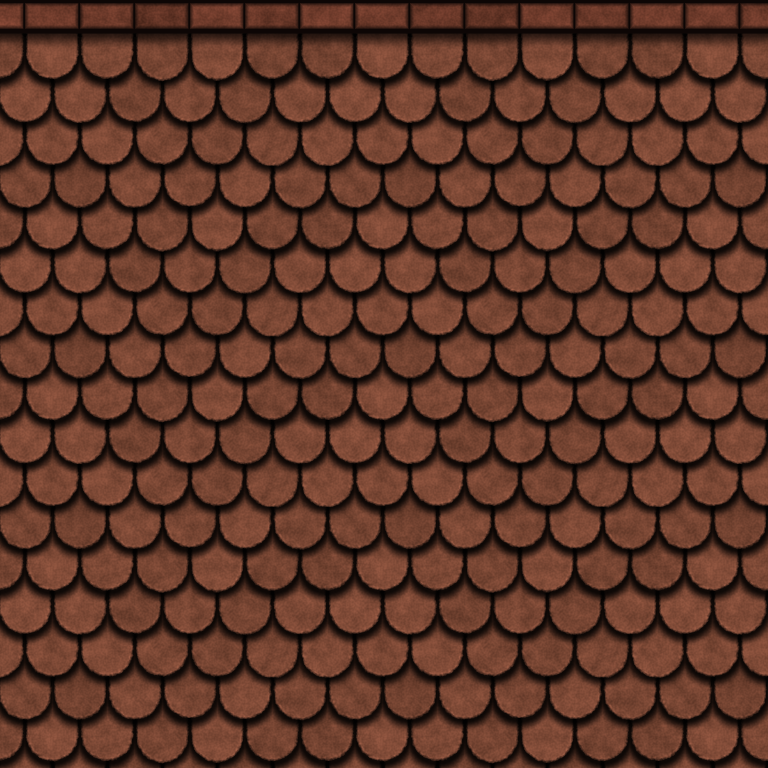
Write a Shadertoy shader that draws this texture.

```glsl
float hash(vec2 p) {
    return fract(sin(dot(p, vec2(127.1, 311.7))) * 4375.85);
}

float gradientDot(vec2 cell, vec2 offset) {
    float angle = 6.2832 * hash(cell);
    return dot(vec2(cos(angle), sin(angle)), offset);
}

float gradientNoise(vec2 p) {
    vec2 i = floor(p), f = fract(p);
    vec2 u = f * f * f * (f * (f * 6.0 - 15.0) + 10.0);
    vec2 e = vec2(1.0, 0.0);
    return mix(mix(gradientDot(i, f), gradientDot(i + e, f - e), u.x),
               mix(gradientDot(i + e.yx, f - e.yx), gradientDot(i + 1.0, f - 1.0), u.x), u.y);
}

float fbm(vec2 p) {
    float sum = 0.0, amplitude = 1.0;
    for (int i = 0; i < 4; i++) {
        sum += amplitude * gradientNoise(p);
        p = p * 2.1 + 7.3;
        amplitude *= 0.6;
    }
    return sum;
}

// Round-bottomed tile that extends upward without end
float tileDistance(vec2 p, float radius) {
    return length(vec2(p.x, min(p.y, 0.0))) - radius;
}

vec3 clay(vec2 p, float tone) {
    tone += 0.42 * fbm(p * 3.5) + 0.32 * gradientNoise(p * 24.0);
    return mix(vec3(0.36, 0.205, 0.145), vec3(0.57, 0.335, 0.25), tone);
}

vec3 scaleRows(vec2 q, float pixel) {
    const float pitch = 0.775;
    vec3 color = vec3(0.06, 0.03, 0.025);
    float baseRow = floor((q.y - 0.11) / pitch);

    // Lower rows first, each overlapped by the row above
    for (int i = -1; i <= 1; i++) {
        float row = baseRow + float(i);
        if (row > 16.0) break;
        float x = q.x - (mod(row, 2.0) < 0.5 ? 0.95 : 0.455);
        float column = floor(x + 0.5);
        vec2 local = vec2(x - column, q.y - 0.11 - row * pitch - 0.475);

        // Wear recurs every six columns and four rows
        vec2 id = mod(vec2(column, row), vec2(6.0, 4.0));
        float seed = hash(id + 3.7);
        vec2 grain = local + 19.0 * id + 5.0;
        float shift = 0.05 * (hash(id + 11.3) - 0.5);
        float edge = tileDistance(local - vec2(0.0, shift), 0.472)
                   + 0.022 * gradientNoise(grain * 9.0) + 0.014 * gradientNoise(grain * 25.0);

        // Soft shadow and dark outline on the row beneath
        float gap = max(tileDistance(local + vec2(0.0, 0.025), 0.475), 0.0);
        color *= mix(0.12, 1.0, smoothstep(0.0, 0.21, gap));

        // Weathered face with a chipped, paler rim
        float tone = 0.56 + 0.32 * (seed - 0.5) - 0.4 * smoothstep(0.05, 0.75, local.y);
        float rim = smoothstep(-0.09, -0.03, edge) * smoothstep(0.15, -0.15, local.y);
        tone += rim * (0.12 + 0.9 * gradientNoise(grain * 16.0));
        vec3 face = clay(grain, tone);
        face *= mix(0.45, 1.0, smoothstep(0.0, -0.045, edge));
        color = mix(color, face, smoothstep(pixel, -pixel, edge));
    }
    return color;
}

vec3 ridge(vec2 q, float depth, float pixel) {
    float x = q.x - 0.44;
    float column = floor(x), f = x - column;
    float inset = min(min(f, 1.0 - f) - 0.018, min(depth - 0.06, 0.52 - depth));
    float seed = hash(vec2(mod(column, 6.0), 8.4));
    vec3 face = clay(vec2(f + 13.0 * column, depth), 0.1 + 0.5 * seed) * vec3(0.94, 0.86, 0.86);
    face *= mix(0.5, 1.0, smoothstep(0.0, 0.08, inset));
    return mix(vec3(0.05, 0.025, 0.02), face, smoothstep(-pixel, pixel, inset));
}

void mainImage(out vec4 fragColor, in vec2 fragCoord) {
    const float columns = 13.96;
    vec2 q = fragCoord / iResolution.y * columns;
    float pixel = 0.75 * columns / iResolution.y;
    float depth = columns - q.y;

    vec3 color = scaleRows(q, pixel);
    color *= mix(0.3, 1.0, smoothstep(0.58, 0.9, depth));
    color = mix(color, ridge(q, depth, pixel), smoothstep(pixel, -pixel, depth - 0.61));
    fragColor = vec4(color, 1.0);
}
```
